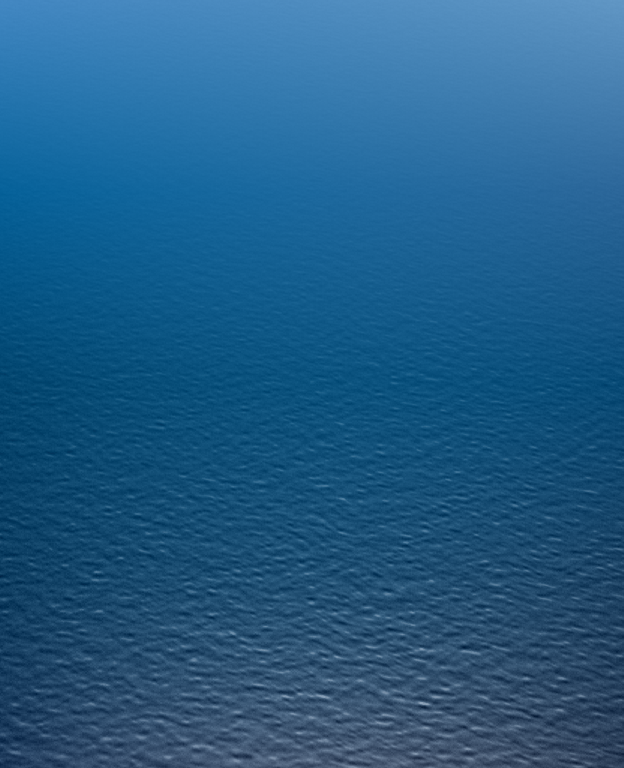
A WebGL 2 fragment shader for this texture:

```glsl
#version 300 es
precision highp float;

uniform vec2 u_resolution;
out vec4 fragColor;

// Water tones from the bottom edge to the top, in three columns
const vec3 LEFT_TONES[5] = vec3[5](
    vec3(0.12, 0.23, 0.36), vec3(0.05, 0.24, 0.38), vec3(0.01, 0.27, 0.43),
    vec3(0.02, 0.38, 0.60), vec3(0.26, 0.53, 0.76));
const vec3 MIDDLE_TONES[5] = vec3[5](
    vec3(0.29, 0.36, 0.46), vec3(0.12, 0.31, 0.45), vec3(0.04, 0.32, 0.49),
    vec3(0.11, 0.41, 0.62), vec3(0.31, 0.55, 0.75));
const vec3 RIGHT_TONES[5] = vec3[5](
    vec3(0.17, 0.24, 0.34), vec3(0.11, 0.26, 0.39), vec3(0.03, 0.29, 0.46),
    vec3(0.17, 0.40, 0.60), vec3(0.38, 0.59, 0.77));

const vec3 GLINT_COLOR = vec3(0.64, 0.70, 0.77);
const vec3 RIPPLE_TINT = vec3(0.95, 1.0, 1.0);
const vec2 RIPPLE_SCALE = vec2(58.0, 165.0);
const float RIPPLE_TILT = 0.12;
const float RIPPLE_STRENGTH = 0.21;
const float GLINT_STRENGTH = 0.42;
const float PERSPECTIVE = 0.9;
const vec2 SHEEN_CENTER = vec2(0.60, 0.06);
const vec2 SHEEN_SIZE = vec2(0.45, 0.42);
const float GRAIN = 0.035;

float hash(vec2 p) {
    return fract(sin(dot(p, vec2(127.1, 311.7))) * 43758.5453);
}

float noise(vec2 p) {
    vec2 cell = floor(p);
    vec2 f = fract(p);
    f = f * f * (3.0 - 2.0 * f);
    float low = mix(hash(cell), hash(cell + vec2(1.0, 0.0)), f.x);
    float high = mix(hash(cell + vec2(0.0, 1.0)), hash(cell + 1.0), f.x);
    return mix(low, high, f.y);
}

// Vertical blend of the tones, then a parabola across the three columns
vec3 waterTone(vec2 uv) {
    float row = clamp(uv.y, 0.0, 0.9999) * 4.0;
    int i = int(row);
    float t = fract(row);
    vec3 left = mix(LEFT_TONES[i], LEFT_TONES[i + 1], t);
    vec3 middle = mix(MIDDLE_TONES[i], MIDDLE_TONES[i + 1], t);
    vec3 right = mix(RIGHT_TONES[i], RIGHT_TONES[i + 1], t);
    float s = uv.x * 2.0 - 1.0;
    return middle + 0.5 * s * (right - left)
         + 0.5 * s * s * (left + right - 2.0 * middle);
}

// Slope of a noise surface: alternating lit and shaded sides, no broad blotches
float slope(vec2 p) {
    return noise(p + vec2(0.0, 0.45)) - noise(p - vec2(0.0, 0.45));
}

// Ripples shrink with distance; crossing layers break up the crests
float ripples(vec2 uv, float aspect) {
    float x = (uv.x - 0.5) * aspect;
    vec2 p = vec2(x * (1.0 + PERSPECTIVE * uv.y),
                  uv.y + 0.5 * PERSPECTIVE * uv.y * uv.y);
    p.y += RIPPLE_TILT * p.x + 0.008 * noise(p * vec2(13.0, 17.0));
    vec2 swell = p * RIPPLE_SCALE;
    vec2 chop = vec2(p.x, p.y + 0.10 * p.x) * RIPPLE_SCALE * vec2(1.9, 1.45);
    vec2 cross = vec2(p.x, p.y - 0.30 * p.x) * RIPPLE_SCALE * vec2(1.4, 1.1);
    return 0.75 * slope(swell + 19.0) + 0.50 * slope(chop + 53.0)
         + 0.35 * slope(cross + 87.0);
}

void main() {
    vec2 uv = gl_FragCoord.xy / u_resolution;
    float aspect = u_resolution.x / u_resolution.y;
    vec3 color = waterTone(uv);

    // Sheen gathers the light low and right of centre
    vec2 offset = (uv - SHEEN_CENTER) / SHEEN_SIZE;
    float sheen = exp(-dot(offset, offset));
    float nearness = 1.0 - smoothstep(0.0, 0.85, uv.y);

    // Light and dark sides of the waves
    float wave = ripples(uv, aspect);
    float amount = RIPPLE_STRENGTH * (0.04 + nearness * (0.5 + 0.5 * sheen));
    color += RIPPLE_TINT * wave * amount;

    // Thin bright crests, slightly patchy across the surface
    float patches = 0.6 + 0.8 * noise(uv * vec2(9.0, 14.0));
    float crest = smoothstep(0.30, 0.85, wave);
    float glint = crest * patches * nearness * (0.25 + 0.75 * sheen);
    color = mix(color, GLINT_COLOR, clamp(glint * GLINT_STRENGTH, 0.0, 1.0));

    // Fine grain on a grid tied to the canvas
    float grain = hash(floor(uv * vec2(416.0, 512.0))) - 0.5;
    color += grain * GRAIN * (0.25 + nearness);

    fragColor = vec4(clamp(color, 0.0, 1.0), 1.0);
}
```
